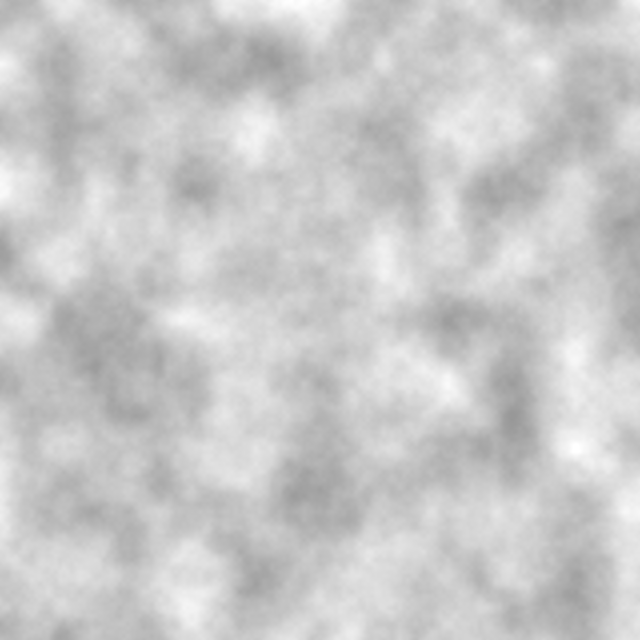
Reproduce this texture procedurally as a Shadertoy shader.

```glsl
// Soft grey cloud texture: smooth lattice noise summed over five octaves,
// each twice as fine and half as strong as the one before, then mapped
// to a narrow range of light greys.

const float BASE_CELLS = 10.0;   // coarsest lattice cells across the canvas
const int OCTAVES = 5;
const float GAIN = 0.5;          // strength ratio between octaves
const float MEAN_GREY = 0.79;
const float CONTRAST = 0.58;

// Integer hash of a lattice point, from 0 to 1
float hash(ivec2 cell, int seed) {
    uint h = uint(cell.x) * 1597u + uint(cell.y) * 51749u + uint(seed) * 7919u;
    h = (h ^ (h >> 15)) * 73244475u;
    h = (h ^ (h >> 15)) * 73244475u;
    h ^= h >> 16;
    return float(h & 65535u) / 65535.0;
}

// Random lattice values blended with a smooth curve
float valueNoise(vec2 p, int seed) {
    ivec2 cell = ivec2(floor(p));
    vec2 blend = smoothstep(0.0, 1.0, fract(p));
    float lower = mix(hash(cell, seed), hash(cell + ivec2(1, 0), seed), blend.x);
    float upper = mix(hash(cell + ivec2(0, 1), seed), hash(cell + ivec2(1, 1), seed), blend.x);
    return mix(lower, upper, blend.y);
}

// Layered noise centred on zero
float clouds(vec2 p, int octaves, float gain) {
    float sum = 0.0;
    float strength = 0.5;
    for (int i = 0; i < octaves; i++) {
        sum += strength * (valueNoise(p, i + 1) - 0.5);
        p *= 2.0;
        strength *= gain;
    }
    return sum;
}

void mainImage(out vec4 fragColor, in vec2 fragCoord) {
    vec2 uv = fragCoord / iResolution.y;
    float grey = MEAN_GREY + CONTRAST * clouds(uv * BASE_CELLS, OCTAVES, GAIN);
    fragColor = vec4(vec3(clamp(grey, 0.0, 1.0)), 1.0);
}
```
